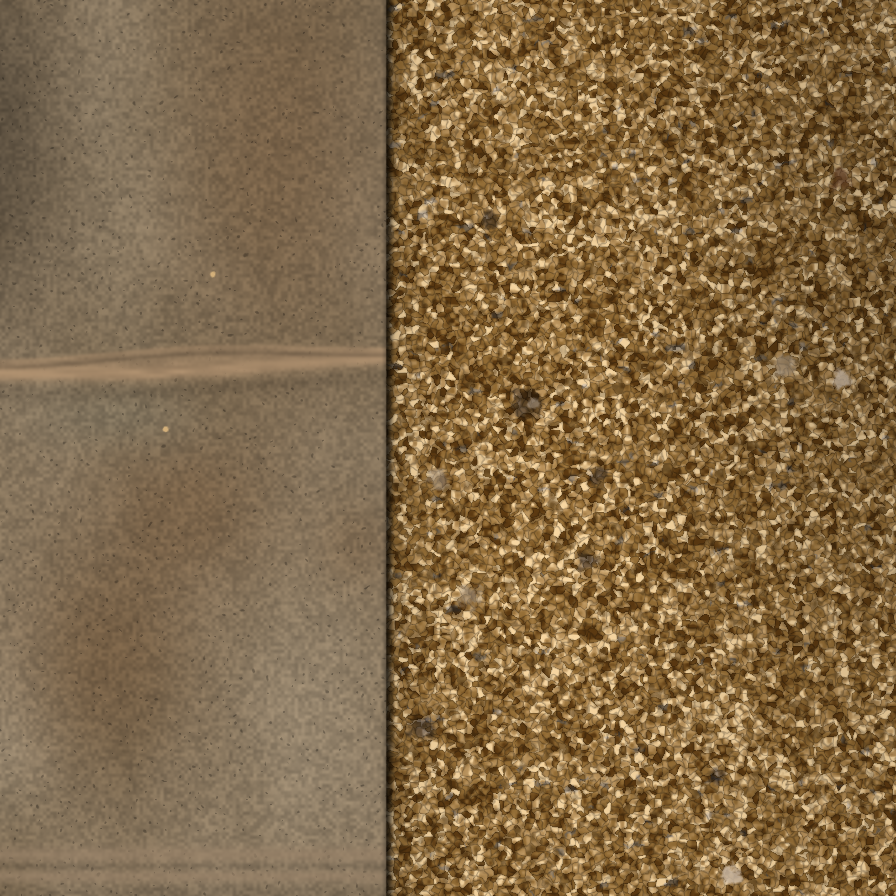
Give the GLSL for this texture, as a Shadertoy shader.

```glsl
// Weathered stone slabs with pale mortar joints beside a bed of golden gravel.

const float SLAB_EDGE = 0.431;

float hash(vec2 p) {
    vec3 q = fract(vec3(p.xyx) * 0.1031);
    q += dot(q, q.yzx + 33.33);
    return fract((q.x + q.y) * q.z);
}

float noise(vec2 p) {
    vec2 i = floor(p), f = fract(p);
    f = f * f * (3.0 - 2.0 * f);
    return mix(mix(hash(i), hash(i + vec2(1, 0)), f.x),
               mix(hash(i + vec2(0, 1)), hash(i + vec2(1, 1)), f.x), f.y);
}

float fbm(vec2 p) {
    float sum = 0.0, gain = 0.5;
    for (int i = 0; i < 5; i++) {
        sum += gain * noise(p);
        p = mat2(1.6, 1.2, -1.2, 1.6) * p + 7.3;
        gain *= 0.5;
    }
    return sum;
}

// Soft elliptical spot, 1 at its centre
float blob(vec2 p, vec2 centre, vec2 radius) {
    vec2 d = (p - centre) / radius;
    return exp(-dot(d, d));
}

// Soft horizontal line
float ridge(float y, float centre, float width) {
    float d = (y - centre) / width;
    return exp(-d * d);
}

// Stone of irregular outline
float pebble(vec2 p, vec2 centre, float radius) {
    float wobble = (fbm(p * 110.0) - 0.5) * radius * 1.6;
    return 1.0 - smoothstep(radius * 0.5, radius * 1.2, length(p - centre) + wobble);
}

// Random round dots, one in a share of the cells
float scatter(vec2 p, float share) {
    vec2 cell = floor(p);
    vec2 centre = 0.25 + 0.5 * vec2(hash(cell + 3.1), hash(cell + 47.7));
    float radius = mix(0.12, 0.25, hash(cell + 71.3));
    float spot = 1.0 - smoothstep(radius * 0.3, radius, length(fract(p) - centre));
    return spot * step(hash(cell + 19.9), share);
}

// Cellular grains: x = gap to the neighbouring grain, y = grain id
vec2 grains(vec2 p) {
    vec2 cell = floor(p);
    float nearest = 9.0, second = 9.0, id = 0.0;
    for (int y = -1; y <= 1; y++)
    for (int x = -1; x <= 1; x++) {
        vec2 c = cell + vec2(x, y);
        vec2 d = c + vec2(hash(c + 11.7), hash(c + 53.1)) - p;
        float turn = 6.283 * hash(c + 91.4);
        vec2 axis = vec2(cos(turn), sin(turn));
        float dist = length(vec2(dot(d, axis), 1.35 * dot(d, vec2(-axis.y, axis.x))));
        if (dist < nearest) {
            second = nearest;
            nearest = dist;
            id = hash(c + 7.9);
        } else second = min(second, dist);
    }
    return vec2(second - nearest, id);
}

vec3 gravelTone(float t) {
    vec3 c = mix(vec3(0.32, 0.20, 0.06), vec3(0.52, 0.385, 0.19), smoothstep(-0.1, 0.38, t));
    c = mix(c, vec3(0.65, 0.515, 0.325), smoothstep(0.38, 0.78, t));
    return mix(c, vec3(0.86, 0.745, 0.56), smoothstep(0.76, 1.05, t));
}

vec3 gravel(vec2 p) {
    vec2 warp = vec2(noise(p * 170.0), noise(p * 170.0 + 40.0));
    vec2 grain = grains(p * 136.0 + 0.8 * warp);
    float tone = grain.y + 0.8 * (noise(p * 190.0 + 9.0) - 0.5) + 0.2 * (fbm(p * 16.0) - 0.5);
    vec3 c = gravelTone(tone) * mix(0.80, 1.06, smoothstep(0.0, 0.5, grain.x));
    // Scattered grey chips
    float chips = scatter(mat2(0.8, 0.6, -0.6, 0.8) * p * 34.0 + fbm(p * 80.0), 0.3);
    c = mix(c, dot(c, vec3(0.33)) * vec3(0.98, 0.92, 0.86), 0.65 * chips);
    // Larger dark stones, then grey and pale ones
    float dark = max(pebble(p, vec2(0.588, 0.552), 0.019), pebble(p, vec2(0.655, 0.375), 0.012));
    dark = max(dark, max(pebble(p, vec2(0.470, 0.185), 0.014), pebble(p, vec2(0.545, 0.755), 0.010)));
    dark = max(dark, max(pebble(p, vec2(0.668, 0.470), 0.011), pebble(p, vec2(0.800, 0.135), 0.010)));
    c = mix(c, c * vec3(0.50, 0.50, 0.58), 0.8 * dark);
    c = mix(c, vec3(0.34, 0.19, 0.10), 0.65 * pebble(p, vec2(0.940, 0.800), 0.014));
    float pale = max(pebble(p, vec2(0.940, 0.578), 0.011), pebble(p, vec2(0.816, 0.024), 0.011));
    float grey = max(pebble(p, vec2(0.875, 0.592), 0.012), pebble(p, vec2(0.525, 0.335), 0.013));
    grey = max(grey, max(pebble(p, vec2(0.490, 0.465), 0.012), pebble(p, vec2(0.596, 0.550), 0.006)));
    c = mix(c, vec3(0.64, 0.58, 0.51), 0.55 * grey);
    c = mix(c, vec3(0.82, 0.75, 0.67), 0.8 * pale);
    // Light middle, shaded far side and a shadow beside the slab
    c *= 1.0 + 0.07 * blob(p, vec2(0.62, 0.45), vec2(0.2, 0.5));
    c *= 1.0 - 0.17 * blob(p, vec2(1.02, 0.75), vec2(0.22, 0.5));
    float away = p.x - SLAB_EDGE;
    return c * mix(0.3, 1.0, smoothstep(0.0, 0.011, away)) * (1.0 - 0.18 * exp(-away * 45.0));
}

vec3 slab(vec2 p) {
    float cloud = 0.5 + 1.5 * (fbm(p * vec2(8.0, 5.0)) - 0.48);
    vec3 c = mix(vec3(0.47, 0.40, 0.305), vec3(0.56, 0.49, 0.395), cloud);
    // Rusty stains, pale wear and dark corners
    float rust = blob(p, vec2(0.31, 0.83), vec2(0.11, 0.22)) + blob(p, vec2(0.21, 0.43), vec2(0.10, 0.09));
    rust += blob(p, vec2(0.12, 0.27), vec2(0.10, 0.12)) + 0.6 * blob(p, vec2(0.40, 0.39), vec2(0.05, 0.05));
    c = mix(c, vec3(0.455, 0.36, 0.255), 0.75 * min(rust, 1.0));
    float wear = blob(p, vec2(0.13, 0.83), vec2(0.06, 0.22)) + blob(p, vec2(0.0, 0.15), vec2(0.06, 0.10));
    wear += 0.8 * blob(p, vec2(0.34, 0.17), vec2(0.10, 0.20));
    c += vec3(0.05, 0.054, 0.055) * wear;
    c = mix(c, vec3(0.51, 0.475, 0.395), 0.5 * blob(p, vec2(0.13, 0.535), vec2(0.09, 0.035)));
    c *= 1.0 - 0.32 * blob(p, vec2(-0.02, 0.85), vec2(0.09, 0.20));
    // Fine grain and dark pits
    c *= 1.0 + 0.22 * (noise(p * 260.0) - 0.5) + 0.14 * (fbm(p * 90.0) - 0.5);
    vec2 bent = p + 0.02 * vec2(fbm(p * 30.0), fbm(p * 30.0 + 5.0));
    c *= 1.0 - 0.26 * scatter(mat2(0.8, 0.6, -0.6, 0.8) * bent * 110.0, 0.5 * noise(p * 20.0));
    // Upper joint: pale lower lip, duller fill, thin raised line on top
    float lip = 0.582 + 0.018 * smoothstep(0.14, 0.43, p.x) + 0.006 * (fbm(vec2(p.x * 20.0, 2.0)) - 0.5);
    float top = 0.597 + 0.016 * smoothstep(0.0, 0.25, p.x) - 0.003 * smoothstep(0.28, 0.43, p.x);
    vec3 mortar = vec3(0.68, 0.56, 0.43) * (0.93 + 0.14 * noise(p * vec2(40.0, 200.0)));
    float fill = smoothstep(lip - 0.010, lip, p.y) * (1.0 - smoothstep(top - 0.004, top + 0.004, p.y));
    c = mix(c, mortar * 0.88, 0.65 * fill);
    c = mix(c, mortar, 0.8 * ridge(p.y, lip, 0.009));
    c = mix(c, mortar * 0.95, 0.45 * ridge(p.y, top, 0.003));
    c *= 1.0 - 0.14 * ridge(p.y, top - 0.007, 0.003) - 0.09 * ridge(p.y, lip - 0.022, 0.008);
    // Twin ridges of the lower joint
    c = mix(c, vec3(0.60, 0.51, 0.41), 0.65 * min(ridge(p.y, 0.046, 0.009) + ridge(p.y, 0.022, 0.007), 1.0));
    c *= 1.0 - 0.08 * ridge(p.y, 0.033, 0.004) - 0.08 * ridge(p.y, 0.004, 0.008);
    // Tiny bright flecks
    float flecks = pebble(p, vec2(0.238, 0.694), 0.004) + pebble(p, vec2(0.185, 0.521), 0.004);
    c = mix(c, vec3(0.83, 0.69, 0.48), min(flecks, 1.0));
    return c * (1.0 - 0.22 * smoothstep(SLAB_EDGE - 0.006, SLAB_EDGE, p.x));
}

void mainImage(out vec4 fragColor, in vec2 fragCoord) {
    vec2 p = fragCoord / iResolution.xy;
    float soft = 1.0 / iResolution.x;
    float side = smoothstep(SLAB_EDGE - soft, SLAB_EDGE + soft, p.x);
    fragColor = vec4(mix(slab(p), gravel(p), side), 1.0);
}
```
